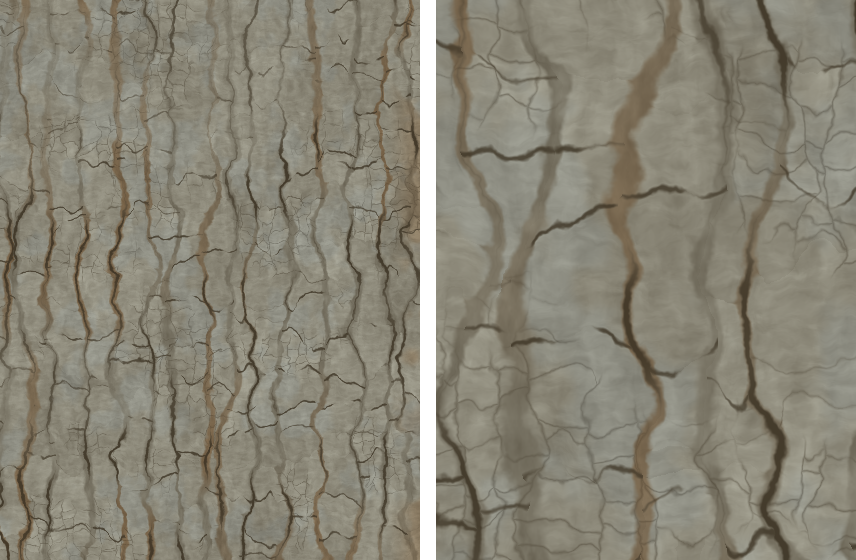
Left: the whole. Right: its middle third, enlarged.
Write a WebGL 2 fragment shader that draws this texture.

```glsl
#version 300 es
precision highp float;

uniform vec2 u_resolution;
out vec4 fragColor;

// Plate layout, in canvas widths
const float COLUMNS = 14.5;
const float ROWS = 13.0;
const float JITTER = 0.75;
const float WOBBLE = 0.62;
const float WARP = 0.030;
const float RAGGED = 0.013;
const float SOFTNESS = 0.0017;

// Relief and tone
const float GROOVE_WIDTH = 0.0135;
const float CORE_WIDTH = 0.0032;
const float CRACK_WIDTH = 0.0022;
const float PLATE_TONE = 0.79;
const float GROOVE_TONE = 0.45;
const float CRACK_TONE = -0.18;

// Colours
const vec3 DARK_BARK = vec3(0.31, 0.28, 0.22);
const vec3 PALE_BARK = vec3(0.62, 0.61, 0.55);
const vec3 RUST = vec3(0.50, 0.36, 0.21);
const vec3 LICHEN = vec3(0.57, 0.59, 0.57);

float hash(vec2 p) {
    vec3 q = fract(p.xyx * 0.1031);
    q += dot(q, q.yzx + 33.33);
    return fract((q.x + q.y) * q.z);
}

float noise(vec2 p) {
    vec2 i = floor(p), f = fract(p);
    f = f * f * (3.0 - 2.0 * f);
    return mix(mix(hash(i), hash(i + vec2(1, 0)), f.x),
               mix(hash(i + vec2(0, 1)), hash(i + vec2(1, 1)), f.x), f.y);
}

float fbm(vec2 p) {
    float sum = 0.0, amp = 0.533;
    for (int k = 0; k < 4; k++) {
        sum += amp * noise(p);
        p = p * 2.03 + 17.1;
        amp *= 0.5;
    }
    return sum;
}

vec2 fbm2(vec2 p) {
    return vec2(fbm(p), fbm(p + 43.7)) - 0.5;
}

// Wavy, unevenly spaced edges: distances below and above, then both edge ids
vec4 split(float across, float along, float seed) {
    vec4 near = vec4(9.0, 9.0, 0.0, 0.0);
    for (int k = -2; k <= 2; k++) {
        float id = floor(across) + float(k);
        float lane = id * 5.0 + seed;
        float wave = noise(vec2(along, lane)) + 0.5 * noise(vec2(along * 2.3, lane + 31.0));
        float d = across - id - JITTER * (hash(vec2(id, seed)) - 0.5) - WOBBLE * (wave - 0.75);
        if (d >= 0.0 && d < near.x) near.xz = vec2(d, id);
        if (d < 0.0 && -d < near.y) near.yw = vec2(-d, id);
    }
    return near;
}

float line(float d, float halfWidth) {
    return 1.0 - smoothstep(halfWidth - SOFTNESS, halfWidth + SOFTNESS, d);
}

void main() {
    vec2 p = gl_FragCoord.xy / u_resolution.x;
    vec2 q = p + WARP * fbm2(p * 13.0) + RAGGED * fbm2(p * 52.0 + 9.0);

    // Long columns, each broken into plates
    vec4 col = split(q.x * COLUMNS, q.y * 9.0, 3.0);
    vec4 row = split(q.y * ROWS, q.x * COLUMNS * 1.2, col.z * 13.0 + 5.0);
    float side = min(col.x, col.y) / COLUMNS;
    float ledge = min(row.x, row.y) / ROWS;
    float sideId = col.x < col.y ? col.z : col.w;
    float ledgeId = row.x < row.y ? row.z : row.w;
    float wear = smoothstep(0.36, 0.60, fbm(p * vec2(3.5, 2.6) + 2.0));

    // Fissures between columns
    float depth = noise(vec2(sideId * 3.7, p.y * 5.0));
    float rounded = side - 0.005 * exp(-ledge / 0.006);
    float width = GROOVE_WIDTH * (0.15 + 0.85 * depth);
    float groove = 1.0 - smoothstep(width * 0.45, width + 0.002, rounded);
    groove *= mix(0.55, 1.0, wear);
    float coreGate = smoothstep(0.35, 0.75, noise(vec2(sideId * 2.3 + 8.0, p.y * 8.0)));
    float core = line(side, CORE_WIDTH * coreGate) * coreGate * mix(0.55, 0.95, wear);

    // Cracks across columns
    float crackGate = smoothstep(0.15, 0.65, hash(vec2(ledgeId, col.z + 50.0)));
    crackGate *= smoothstep(0.15, 0.55, noise(vec2(q.x * 45.0, ledgeId * 3.0 + col.z)));
    float crack = line(ledge, CRACK_WIDTH * crackGate) * crackGate * mix(0.5, 0.85, wear);

    // Small flakes in patches
    vec4 flakeCol = split(q.x * 31.0, q.y * 19.0, 71.0);
    vec4 flakeRow = split(q.y * 32.0, q.x * 30.0, flakeCol.z * 7.0 + 90.0);
    float flakeEdge = min(min(flakeCol.x, flakeCol.y) / 31.0, min(flakeRow.x, flakeRow.y) / 32.0);
    float flakeGate = smoothstep(0.47, 0.64, fbm(p * 10.0 + 7.0));
    float flakeTone = hash(vec2(flakeCol.z, flakeRow.z)) - 0.5;

    // Surface tone and grain
    float tone = PLATE_TONE + 0.15 * (hash(vec2(col.z, row.z)) - 0.5);
    tone += 0.28 * (fbm(p * 5.0 + 20.0) - 0.5) + 0.14 * flakeGate * flakeTone;
    tone += 0.34 * (fbm(q * vec2(75.0, 32.0)) - 0.5);
    tone += 0.32 * (fbm(q * vec2(65.0, 170.0) + 5.0) - 0.5);
    tone += 0.07 * exp(-row.y / ROWS / 0.006) * crackGate;
    tone += 0.06 * (exp(-col.x / COLUMNS / 0.009) - exp(-col.y / COLUMNS / 0.009));
    float grooveTone = GROOVE_TONE + 0.5 * (fbm(p * vec2(90.0, 45.0)) - 0.5);
    tone = mix(tone, grooveTone, groove * 0.85);
    tone = mix(tone, 0.18, line(flakeEdge, 0.0007) * flakeGate * 0.75);
    float shadow = max(core, crack);
    tone = mix(tone, CRACK_TONE, shadow);

    // Colour, with rusty grooves and cool patches
    vec3 color = mix(DARK_BARK, PALE_BARK, clamp(tone, -0.4, 1.2));
    float rust = groove * smoothstep(0.48, 0.78, noise(vec2(sideId * 2.7 + 9.0, p.y * 3.0)));
    rust += 0.6 * smoothstep(0.91, 1.0, p.x) * smoothstep(0.46, 0.62, fbm(p * 9.0 + 3.0));
    color = mix(color, RUST * (0.65 + 0.55 * tone), min(rust, 1.0) * 0.55 * (1.0 - 0.6 * shadow));
    float lichen = smoothstep(0.52, 0.68, fbm(p * 12.0 + 61.0)) * (1.0 - groove) * (1.0 - shadow);
    color = mix(color, LICHEN * (0.6 + 0.5 * tone), lichen * 0.4);
    fragColor = vec4(color, 1.0);
}
```
